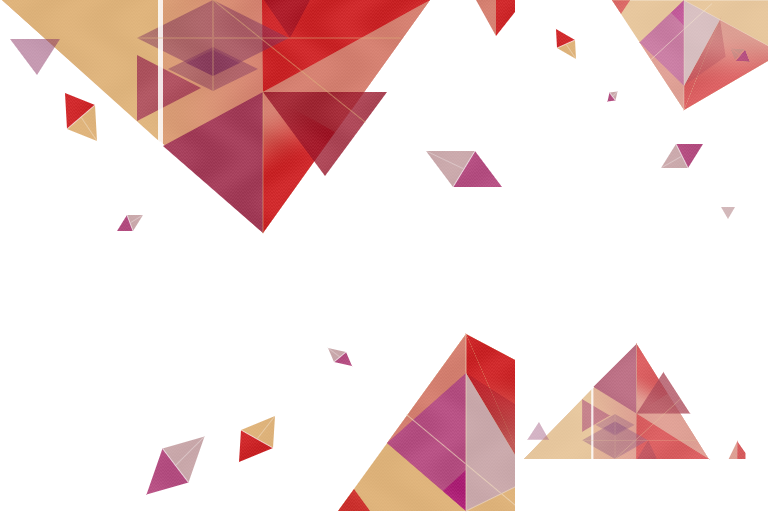
Give the GLSL for this background, as a Shadertoy shader.

```glsl
const vec2 GRID = vec2(768.0, 512.0);   // layout units, y runs downward
const vec3 WHITE = vec3(1.0);
const vec3 TAN = vec3(0.87, 0.70, 0.48);
const vec3 SALMON = vec3(0.83, 0.50, 0.44);
const vec3 RED = vec3(0.80, 0.15, 0.16);
const vec3 WINE = vec3(0.64, 0.24, 0.35);
const vec3 DARK = vec3(0.58, 0.07, 0.15);
const vec3 PLUM = vec3(0.50, 0.20, 0.36);
const vec3 MAGENTA = vec3(0.71, 0.31, 0.51);
const vec3 ROSE = vec3(0.79, 0.66, 0.67);
const float COPY_OPACITY = 0.74;
const float GRAIN = 0.025;
const int GEMS = 10;
const int RED_GEMS = 3;

// Gem centre and half diagonal toward its dark tip
const vec4 GEM_BODY[GEMS] = vec4[GEMS](
    vec4(81, 117, -16, -24), vec4(566, 44, -10, -15), vec4(257, 439, -18, 23),
    vec4(175.5, 465.5, -29, 29), vec4(464, 169, 38, 18), vec4(682, 156, 21, -12),
    vec4(130, 223, -13, 8), vec4(340, 357, 12, 9), vec4(612.5, 96.5, -5, 5),
    vec4(740, 55, 10, 7));
// Half diagonal along the crease
const vec2 GEM_CREASE[GEMS] = vec2[GEMS](
    vec2(14, -12), vec2(9, -4), vec2(16, 9), vec2(13, 17), vec2(11, -18),
    vec2(6, 12), vec2(3, 8), vec2(6, -5), vec2(3, 4), vec2(5, -6));

float cover(float d, vec2 p) { return clamp(0.5 - d / fwidth(p.y), 0.0, 1.0); }

float edge(vec2 p, vec2 a, vec2 b) {
    vec2 e = normalize(b - a);
    return e.x * (p.y - a.y) - e.y * (p.x - a.x);
}

float tri(vec2 p, vec2 a, vec2 b, vec2 c) {
    float s = -sign(edge(c, a, b));
    return cover(max(max(s * edge(p, a, b), s * edge(p, b, c)), s * edge(p, c, a)), p);
}

float quad(vec2 p, vec2 a, vec2 b, vec2 c, vec2 d) {
    float s = -sign(edge(c, a, b));
    float ab = max(s * edge(p, a, b), s * edge(p, b, c));
    return cover(max(ab, max(s * edge(p, c, d), s * edge(p, d, a))), p);
}

float diamond(vec2 p, vec2 c, vec2 r) {
    vec2 q = abs(p - c) / r;
    return cover((q.x + q.y - 1.0) * r.x * r.y / length(r), p);
}

float seam(vec2 p, vec2 a, vec2 b) {
    vec2 e = b - a;
    float t = clamp(dot(p - a, e) / dot(e, e), 0.0, 1.0);
    return cover(length(p - a - e * t) - 0.5, p);
}

void paint(inout vec3 col, vec3 tint, float mask) { col = mix(col, tint, mask); }

// Hanging cluster of overlapping shards
vec3 shards(vec2 p) {
    vec2 left = vec2(2, 0), right = vec2(430, 0), tip = vec2(263, 233), hub = vec2(263, 92);
    vec2 fold = vec2(290, 38), shoulder = vec2(163, 146), top = vec2(213, 0);
    vec3 col = WHITE;
    paint(col, mix(SALMON, TAN, smoothstep(290.0, 150.0, p.x) * 0.6), tri(p, left, right, tip));
    paint(col, mix(TAN, WHITE, 0.12 * p.y / GRID.y), tri(p, left, vec2(160, 0), vec2(160, 142)));
    paint(col, RED, quad(p, vec2(262, 0), right, vec2(288, 80), hub));
    paint(col, SALMON, tri(p, right, vec2(352, 109), hub));
    paint(col, RED, tri(p, right, fold, vec2(288, 74)));
    paint(col, DARK, 0.6 * tri(p, vec2(264, 0), vec2(310, 0), fold));
    paint(col, mix(SALMON, RED, smoothstep(110.0, 180.0, p.y + 0.5 * (p.x - hub.x))),
          tri(p, hub, vec2(335, 132), tip));
    paint(col, WINE, tri(p, hub, shoulder, tip));
    paint(col, DARK, 0.78 * tri(p, hub, vec2(387, 92), vec2(325, 176)));
    // Translucent diamonds
    paint(col, PLUM, 0.5 * diamond(p, vec2(213, 38), vec2(76, 38)));
    paint(col, PLUM, 0.45 * diamond(p, vec2(213, 69), vec2(45, 22)));
    paint(col, PLUM, 0.5 * diamond(p, vec2(213, 63), vec2(27, 13)));
    paint(col, WINE, 0.8 * tri(p, vec2(137, 55), vec2(201, 88), vec2(137, 121)));
    paint(col, PLUM * 1.1, 0.52 * tri(p, vec2(10, 39), vec2(60, 39), vec2(37, 75)));
    // Seams and the pale bar
    paint(col, WHITE, 0.85 * quad(p, vec2(158, 0), vec2(163, 0), shoulder, vec2(158, 141)));
    float lines = max(seam(p, vec2(45, 38), vec2(400, 38)), seam(p, top, vec2(213, 90)));
    lines = max(lines, max(seam(p, hub, tip), seam(p, top, vec2(365, 122))));
    paint(col, TAN, 0.55 * lines);
    // Detached splinter
    paint(col, SALMON, tri(p, vec2(476, 0), vec2(497, 0), vec2(496, 36)));
    paint(col, RED, quad(p, vec2(496, 0), vec2(515, 0), vec2(515, 12), vec2(496, 36)));
    return col;
}

// Faceted pyramid
vec3 pyramid(vec2 p) {
    vec2 apex = vec2(466, 334), core = vec2(466, 373), foot = vec2(466, 511);
    vec2 side = vec2(387, 443), left = vec2(338, 511), far = vec2(617, 414), cross = vec2(530, 480);
    vec3 col = WHITE;
    paint(col, TAN, quad(p, apex, far, vec2(617, 511), left));
    paint(col, SALMON, tri(p, apex, foot, side));
    paint(col, MAGENTA, tri(p, core, side, foot));
    paint(col, MAGENTA * vec3(0.95, 0.3, 0.9), 0.8 * tri(p, vec2(466, 470), vec2(443, 491), foot));
    paint(col, RED, 0.9 * tri(p, vec2(354, 489), left, vec2(370, 511)));
    paint(col, mix(RED, SALMON, smoothstep(370.0, 460.0, p.y)),
          max(quad(p, apex, far, vec2(617, 437), cross), tri(p, apex, cross, core)));
    paint(col, DARK, 0.35 * tri(p, core, vec2(540, 420), cross));
    paint(col, ROSE, tri(p, core, cross, foot));
    float lines = max(seam(p, apex, foot), seam(p, vec2(407, 415), vec2(515, 505)));
    paint(col, mix(TAN, WHITE, 0.5), 0.7 * max(lines, seam(p, foot, vec2(617, 437))));
    return col;
}

// Scattered two-tone gems
vec3 gems(vec2 p) {
    vec3 col = WHITE;
    for (int i = 0; i < GEMS; i++) {
        vec2 c = GEM_BODY[i].xy, tip = GEM_BODY[i].zw, crease = GEM_CREASE[i];
        bool warm = i < RED_GEMS;
        paint(col, warm ? TAN : ROSE, tri(p, c - tip, c + crease, c - crease));
        paint(col, warm ? RED : MAGENTA, tri(p, c + tip, c + crease, c - crease));
        paint(col, WHITE, 0.6 * max(seam(p, c - crease, c + crease), 0.5 * seam(p, c, c - tip)));
    }
    paint(col, ROSE, 0.8 * tri(p, vec2(721, 207), vec2(735, 207), vec2(728, 219)));
    return col;
}

void mainImage(out vec4 fragColor, in vec2 fragCoord) {
    vec2 uv = fragCoord / iResolution.xy;
    vec2 p = vec2(uv.x, 1.0 - uv.y) * GRID;
    // Flipped, smaller copies
    vec2 shardCopy = vec2(p.x - 523.0, 459.0 - p.y) / vec2(0.432, 0.494);
    vec2 pyramidCopy = vec2(466, 334) + vec2(p.x - 684.0, 110.0 - p.y) / vec2(0.5625, 0.62);
    vec3 col = shards(p) * mix(WHITE, shards(shardCopy), COPY_OPACITY);
    col *= mix(WHITE, pyramid(p), cover(p.x - 515.0, p));
    col *= mix(WHITE, pyramid(pyramidCopy), COPY_OPACITY);
    col = min(col, gems(p));
    // Paper mottling from layered sines, on the coloured areas only
    float mottle = sin(p.x * 0.09 + 2.0 * sin(p.y * 0.07)) + sin(p.y * 1.9 + 3.0 * sin(p.x * 1.3));
    fragColor = vec4(col + GRAIN * mottle * (1.0 - col.g), 1.0);
}
```
